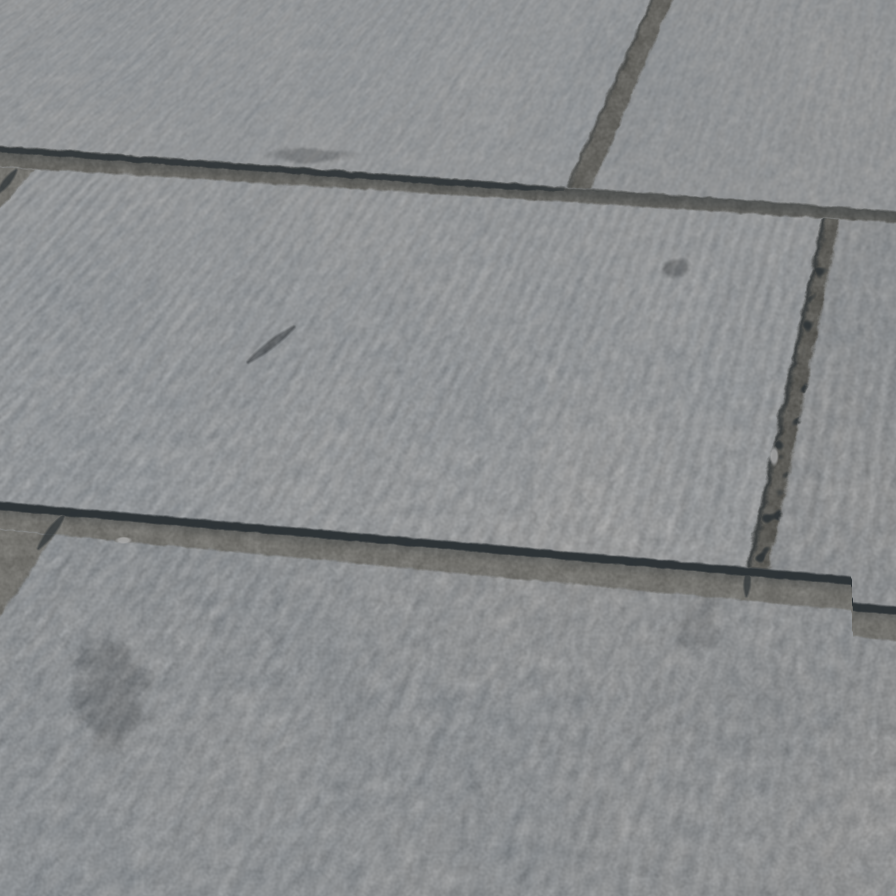
This texture is drawn by a Shadertoy shader. Its source:

```glsl
const vec2 VANISH = vec2(1.199, 2.051);   // where grooves and cross joints converge
const vec2 UPPER_TOP = vec2(0.837, -0.073), UPPER_LOW = vec2(0.814, -0.0625); // height, slope
const vec2 LOWER_TOP = vec2(0.439, -0.088), LOWER_LOW = vec2(0.409, -0.095);
const vec2 BACK_JOINT = vec2(-0.450, -0.427), RIGHT_JOINT = vec2(-0.217, -0.202); // ray range
const float MID_LEFT = -0.935, FRONT_LEFT = -0.690;
const float SEAM_X = 0.951, SEAM_DROP = 0.029;
const float SOFT = 0.0019;
const float GROOVES = 565.0;
const vec3 STONE = vec3(0.562, 0.572, 0.580);
const vec3 MORTAR = vec3(0.415, 0.412, 0.395);
const vec3 SHADOW = vec3(0.165, 0.190, 0.205);

vec2 gradientAt(vec2 cell) {
    vec3 q = fract(cell.xyx * vec3(0.1031, 0.1030, 0.0973));
    q += dot(q, q.yzx + 33.33);
    return fract((q.xx + q.yz) * q.zy) * 2.0 - 1.0;
}

float gradientNoise(vec2 p) {
    vec2 i = floor(p), f = fract(p);
    vec2 u = f * f * f * (f * (f * 6.0 - 15.0) + 10.0);
    vec2 e = vec2(0.0, 1.0);
    float low = mix(dot(gradientAt(i), f), dot(gradientAt(i + e.yx), f - e.yx), u.x);
    float high = mix(dot(gradientAt(i + e.xy), f - e.xy), dot(gradientAt(i + e.yy), f - e.yy), u.x);
    return mix(low, high, u.y);
}

float fbm(vec2 p) {
    float sum = 0.0, amp = 1.0;
    for (int i = 0; i < 4; i++) {
        sum += amp * gradientNoise(p);
        p = mat2(1.6, 1.2, -1.2, 1.6) * p + 7.3;
        amp *= 0.55;
    }
    return sum;
}

float above(float x, float edge) { return smoothstep(-SOFT, SOFT, x - edge); }
float band(float x, float lo, float hi) { return above(x, lo) * (1.0 - above(x, hi)); }
float line(vec2 x, float at) { return at * x.y + x.x; }

float streak(vec2 p, vec2 a, vec2 b, float radius) {
    vec2 d = b - a;
    float h = clamp(dot(p - a, d) / dot(d, d), 0.0, 1.0);
    float taper = radius * (0.35 + 2.6 * h * (1.0 - h));
    return 1.0 - smoothstep(taper - SOFT, taper + SOFT, length(p - a - d * h));
}

float stain(vec2 p, vec2 center, vec2 radius, float rough) {
    return 1.0 - smoothstep(0.55, 1.15, length((p - center) / radius) + rough);
}

void mainImage(out vec4 fragColor, in vec2 fragCoord) {
    vec2 p = fragCoord / iResolution.xy;
    float depth = VANISH.y - p.y;
    float ray = (p.x - VANISH.x) / depth;
    vec2 ground = vec2(ray, log(depth));

    // Ragged joint outlines
    float ragged = fbm(p * 55.0);
    float wobble = ragged * 0.0022;
    float drop = SEAM_DROP * smoothstep(SEAM_X - 0.001, SEAM_X + 0.001, p.x);
    float upTop = line(UPPER_TOP, p.x) + wobble;
    float upLow = line(UPPER_LOW, p.x) + wobble;
    float lowTop = line(LOWER_TOP, p.x) - drop + wobble * 0.6;
    float lowLow = line(LOWER_LOW, p.x) - drop + wobble;
    float edgeRay = ray + ragged * 0.003;

    float back = above(p.y, upTop);
    float front = 1.0 - above(p.y, lowLow);
    float middle = band(p.y, lowTop, upLow);
    float rightSlab = middle * above(ray, RIGHT_JOINT.y);

    // Grooved, grainy stone
    float broad = fbm(p * 4.0 + 3.0);
    float coarse = gradientNoise(ground * vec2(115.0, 80.0));
    float grain = gradientNoise(ground * vec2(220.0, 150.0) + 9.0);
    float fine = gradientNoise(p * 235.0);
    float wander = gradientNoise(ground * vec2(45.0, 30.0)) * 2.2;
    float groove = sin(ray * GROOVES + wander);
    float streaks = gradientNoise(ground * vec2(130.0, 14.0) + 21.0);
    float grooveAmp = 0.005 + 0.011 * middle + 0.003 * front;
    grooveAmp *= clamp(0.9 + 1.2 * gradientNoise(p * 5.0), 0.3, 1.5);
    float grainAmp = mix(0.6, 1.15, smoothstep(1.0, 0.25, p.y));
    float tone = groove * grooveAmp + streaks * 0.030 + broad * 0.022;
    tone += grainAmp * (coarse * 0.055 + grain * 0.060 + fine * 0.045);
    tone += 0.012 * back * (1.0 - above(ray, BACK_JOINT.x)) - 0.025 * rightSlab;
    tone += 0.010 * middle - 0.012 * front;
    vec3 color = STONE + tone;
    float warmth = 0.5 * broad + 0.5 * coarse + 0.6 * (p.x - 0.5) * (1.0 - p.y);
    color += warmth * vec3(0.014, 0.0, -0.014);

    // Surface marks
    float blotch = fbm(p * 28.0);
    float marks = 0.085 * stain(p, vec2(0.122, 0.228), vec2(0.045, 0.065), blotch * 0.7);
    marks += 0.13 * stain(p, vec2(0.755, 0.700), vec2(0.015, 0.013), blotch * 0.6);
    marks += 0.10 * stain(p, vec2(0.345, 0.827), vec2(0.048, 0.009), blotch * 0.6);
    marks += 0.05 * stain(p, vec2(0.785, 0.300), vec2(0.030, 0.035), blotch);
    marks += 0.19 * streak(p, vec2(0.277, 0.596), vec2(0.328, 0.635), 0.0045);
    color -= marks;

    // Mortar and dirt in the joints
    float backGap = back * band(edgeRay, BACK_JOINT.x, BACK_JOINT.y);
    float rightGap = band(p.y, lowTop, upLow) * band(edgeRay, RIGHT_JOINT.x, RIGHT_JOINT.y);
    float leftGap = middle * (1.0 - above(edgeRay, MID_LEFT));
    leftGap += front * (1.0 - above(edgeRay, FRONT_LEFT));
    float rowGap = max(band(p.y, upLow, upTop), band(p.y, lowLow, lowTop));
    float gap = clamp(max(max(backGap, rightGap), max(leftGap, rowGap)), 0.0, 1.0);
    vec3 dirt = MORTAR + 0.065 * ragged + 0.05 * fine;
    dirt += 0.035 * (leftGap + band(p.y, lowLow, lowTop)) - 0.055 * rightGap - 0.02 * backGap;
    color = mix(color, dirt, gap);

    // Shadows under the slab edges
    float upThick = mix(0.0075, 0.003, smoothstep(0.55, 0.68, p.x));
    float upShade = band(p.y, upTop - upThick, upTop) * mix(0.85, 0.45, smoothstep(0.58, 0.68, p.x));
    float lowShade = band(p.y, lowTop - 0.0085, lowTop + 0.001) * 0.95;
    float openBack = 1.0 - band(ray, BACK_JOINT.x, BACK_JOINT.y);
    float softShade = 0.4 * rowGap * smoothstep(0.022, 0.0, min(abs(p.y - lowTop), abs(p.y - upTop)));
    float sideShade = rightGap * (1.0 - smoothstep(0.001, 0.006, edgeRay - RIGHT_JOINT.x)) * 0.65;
    sideShade += backGap * (1.0 - smoothstep(0.001, 0.005, edgeRay - BACK_JOINT.x)) * 0.35;
    float debris = rightGap * smoothstep(0.12, 0.42, gradientNoise(p * 65.0)) * 0.85;
    float cracks = streak(p, vec2(0.072, 0.426), vec2(0.043, 0.388), 0.0045);
    cracks += streak(p, vec2(-0.002, 0.785), vec2(0.018, 0.810), 0.004);
    cracks += streak(p, vec2(0.835, 0.365), vec2(0.833, 0.335), 0.004);
    float shade = max(max(upShade * openBack, lowShade), max(softShade, sideShade));
    shade = max(shade, max(debris, 0.7 * cracks));
    color = mix(color, SHADOW, clamp(shade, 0.0, 1.0));

    // Pale chips
    float chips = stain(p, vec2(0.864, 0.491), vec2(0.005, 0.011), 0.0);
    chips += stain(p, vec2(0.138, 0.397), vec2(0.009, 0.004), 0.0);
    color = mix(color, vec3(0.68), 0.8 * chips);

    fragColor = vec4(clamp(color, 0.0, 1.0), 1.0);
}
```
